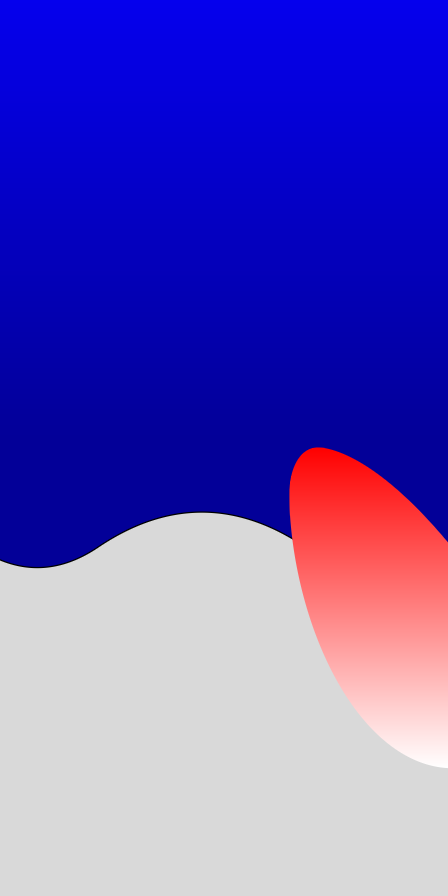
This background is drawn by a WebGL 1 fragment shader. Its source:

```glsl
precision highp float;
// Deep blue sky over a pale grey hill, with a tilted red-to-white petal at the right edge.

uniform vec2 u_resolution;

// Lengths are in canvas widths; the canvas is 1 wide and 2 high.
#define VALLEY vec2(0.0833, 0.7331)
#define CREST vec2(0.4505, 0.8570)
#define HILL_JOIN_X 0.2188
#define OUTLINE_WIDTH 0.0028
#define SKY_FLOOR 1.02
#define PETAL_TIP vec2(0.7110, 1.0013)
#define PETAL_BASE vec2(1.0104, 0.2852)
#define PETAL_LEFT 0.6458
#define PETAL_WAIST 0.8932
#define PETAL_SHOULDER vec2(0.2891, 0.2122)

const vec3 SKY_TOP = vec3(0.02, 0.0, 0.93);
const vec3 SKY_LOW = vec3(0.01, 0.0, 0.595);
const vec3 HILL_GREY = vec3(0.85);
const vec3 OUTLINE_BLACK = vec3(0.0);
const vec3 PETAL_RED = vec3(1.0, 0.0, 0.0);
const vec3 PETAL_WHITE = vec3(1.0);

float power(float v, float exponent) {
  return pow(max(v, 1e-5), exponent);
}

// Signed distance above the hill: two parabolas joined with equal slope.
float hillDistance(vec2 p) {
  vec2 span = CREST - VALLEY;
  float joinSlope = 2.0 * span.y / span.x;
  bool inValley = p.x < HILL_JOIN_X;
  vec2 apex = inValley ? VALLEY : CREST;
  float slope = joinSlope * (p.x - apex.x) / (HILL_JOIN_X - apex.x);
  float height = apex.y + 0.5 * slope * (p.x - apex.x);
  return (p.y - height) / sqrt(1.0 + slope * slope);
}

// Implicit petal, negative inside: the overlap of three curved bounds.
float petalField(vec2 p) {
  // Long lower left flank
  vec2 flank = vec2(PETAL_BASE.x - p.x, PETAL_WAIST - p.y)
             / vec2(PETAL_BASE.x - PETAL_LEFT, PETAL_WAIST - PETAL_BASE.y);
  float lower = power(abs(flank.x), 2.0) + power(flank.y, 1.8) - 1.0;

  // Tight round corner beside the tip
  vec2 corner = vec2(PETAL_TIP.x - p.x, p.y - PETAL_WAIST)
              / vec2(PETAL_TIP.x - PETAL_LEFT, PETAL_TIP.y - PETAL_WAIST);
  float tip = power(corner.x, 2.2) + power(corner.y, 2.2) - 1.0;

  // Shoulder falling away to the right
  vec2 shoulder = (p - PETAL_TIP) / PETAL_SHOULDER;
  float upper = shoulder.y + power(shoulder.x, 1.63);

  return max(lower, max(tip, upper));
}

// Approximate distance: field divided by the length of its gradient.
float petalDistance(vec2 p) {
  vec2 h = vec2(0.0008, 0.0);
  vec2 slope = vec2(petalField(p + h.xy) - petalField(p - h.xy),
                    petalField(p + h.yx) - petalField(p - h.yx)) / (2.0 * h.x);
  return petalField(p) / max(length(slope), 0.01);
}

float coverage(float dist, float pixel) {
  return clamp(0.5 - dist / pixel, 0.0, 1.0);
}

void main() {
  vec2 p = gl_FragCoord.xy / u_resolution * vec2(1.0, 2.0);
  float pixel = max(1.0 / u_resolution.x, 2.0 / u_resolution.y);

  // Sky
  float skyMix = clamp((p.y - SKY_FLOOR) / (2.0 - SKY_FLOOR), 0.0, 1.0);
  vec3 color = mix(SKY_LOW, SKY_TOP, skyMix);

  // Hill with a thin dark rim
  float hill = hillDistance(p);
  color = mix(color, OUTLINE_BLACK, coverage(hill - 0.5 * OUTLINE_WIDTH, pixel));
  color = mix(color, HILL_GREY, coverage(hill + 0.5 * OUTLINE_WIDTH, pixel));

  // Petal
  float fade = clamp((PETAL_TIP.y - p.y) / (PETAL_TIP.y - PETAL_BASE.y), 0.0, 1.0);
  vec3 petal = mix(PETAL_RED, PETAL_WHITE, fade);
  color = mix(color, petal, coverage(petalDistance(p), pixel));

  gl_FragColor = vec4(color, 1.0);
}
```
